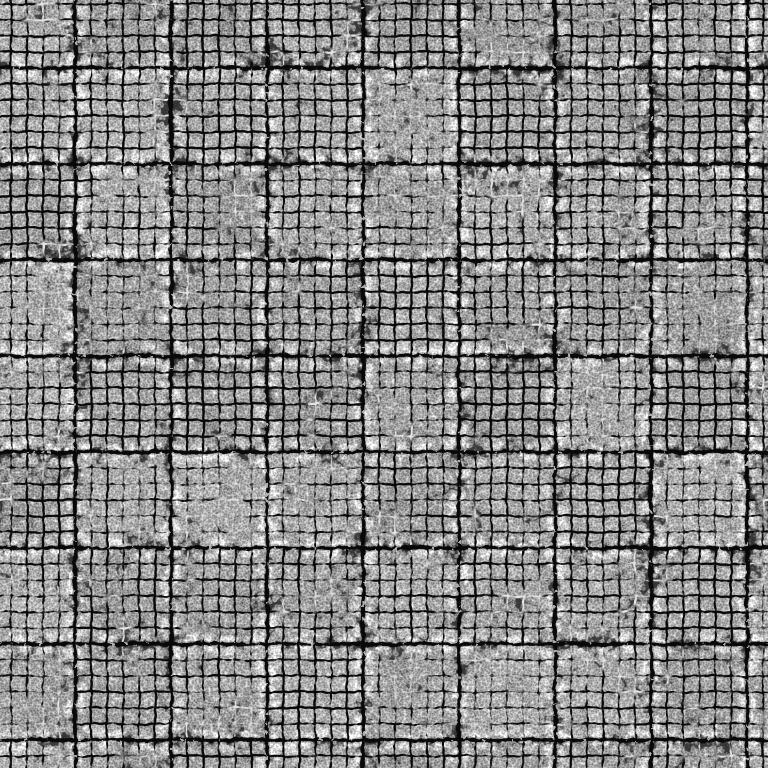
Reproduce this texture map procedurally as a Shadertoy shader.

```glsl
#define TILES 8.0
#define CELLS 6.0
#define OFFSET vec2(0.783, 0.292)
#define JOINT_HALF 0.019
#define GROOVE_HALF 0.0105
#define WOBBLE 0.006
#define STONE 0.665
#define GRAIN 0.125
#define INK 0.035
#define CHALK 0.9

vec2 hash2(vec2 p) {
    vec3 q = fract(vec3(p.xyx) * vec3(0.1031, 0.1030, 0.0973));
    q += dot(q, q.yzx + 33.33);
    return fract((q.xx + q.yz) * q.zy);
}

// Distance to the nearest scattered point, centred on zero, wrapping at 1
float cellular(vec2 uv, float freq) {
    vec2 q = uv * freq, cell = floor(q);
    float nearest = 4.0;
    for (int y = -1; y <= 1; y++) {
        for (int x = -1; x <= 1; x++) {
            vec2 id = cell + vec2(x, y);
            vec2 d = id + hash2(mod(id, freq) + freq * 1.7) - q;
            nearest = min(nearest, dot(d, d));
        }
    }
    return (sqrt(nearest) - 0.45) / 0.2;
}

// Layered sines that bend the joints slightly
vec2 wobble(vec2 uv) {
    vec2 a = 6.28318 * uv.yx;
    return sin(a * 11.0 + 5.0 * sin(a.yx)) + 0.6 * sin(a * 37.0 + 2.0)
         + 0.4 * sin(a * 83.0 + 3.0 * sin(a.yx * 5.0));
}

float stroke(float dist, float halfWidth, float aa) {
    return 1.0 - smoothstep(halfWidth - aa, halfWidth + aa, dist);
}

void mainImage(out vec4 fragColor, in vec2 fragCoord) {
    vec2 uv = fragCoord / iResolution.y;
    float aa = 0.7 * TILES / iResolution.y;

    // Tile layout
    vec2 p = uv * TILES - OFFSET + WOBBLE * wobble(uv);
    vec2 tile = mod(floor(p), TILES);
    vec2 f = fract(p);
    vec2 border = min(f, 1.0 - f);
    float edge = min(border.x, border.y);
    vec2 tileRandom = hash2(tile + 19.0);

    // Noise layers from broad stains to fine grain
    float broad = cellular(uv, 13.0);
    float patches = cellular(uv, 37.0);
    float flakes = cellular(uv, 96.0);
    float specks = cellular(uv, 190.0);
    float grain = 0.6 * cellular(uv, 330.0) + 0.5 * specks;
    float grime = 0.45 * broad + 0.5 * patches + 0.5 * flakes + 0.4 * specks;

    // Stone face with chalky rims
    float tone = STONE + 0.07 * (tileRandom.x - 0.5) - 0.035 * grime + GRAIN * grain;
    float rim = smoothstep(0.02, 0.04, edge) * (1.0 - smoothstep(0.05, 0.15, edge));
    tone += 0.2 * rim * smoothstep(-0.2, 1.3, -patches - 0.5 * flakes);

    // Dark stains gathering along the joints
    float nearJoint = exp(-edge * 17.0) * (0.9 + 0.7 * tileRandom.y);
    float stain = smoothstep(1.1, 2.5, grime + 1.5 * nearJoint);
    tone = mix(tone, 0.12, 0.8 * stain);

    // Grooves with uneven depth, partly filled with chalk
    vec2 lineId = floor(f * CELLS + 0.5);
    vec2 lineDist = abs(f * CELLS - lineId) / CELLS;
    vec2 lineRandom = vec2(hash2(tile * 9.0 + lineId.x).x,
                           hash2(tile * 9.0 + lineId.y + 50.0).y);
    vec2 depth = 0.3 + 0.65 * tileRandom.y + 0.45 * lineRandom
               + 0.2 * flakes + 0.12 * specks - 0.12 * broad;
    depth = clamp(depth, 0.0, 1.25);
    vec2 groove = vec2(stroke(lineDist.x, GROOVE_HALF * depth.x, aa),
                       stroke(lineDist.y, GROOVE_HALF * depth.y, aa));
    groove *= min(depth * 1.15, 1.0) * step(0.5, lineId) * step(lineId, vec2(CELLS - 0.5));
    float filled = smoothstep(1.0, 1.9, 0.8 * broad + 0.4 * patches
                 + 1.5 * (1.0 - tileRandom.y) - 0.4 * lineRandom.x);
    float grooveTone = mix(INK, CHALK, filled);
    tone = mix(tone, grooveTone, max(groove.x, groove.y));

    // Deeper pits where grooves cross
    float inside = smoothstep(0.06, 0.09, edge);
    float pit = stroke(length(lineDist), GROOVE_HALF * 1.7, aa) * inside;
    tone = mix(tone, grooveTone, 0.7 * pit);

    // Wide joints with ragged sides and a few pale chips
    float jointHalf = JOINT_HALF * (1.0 + 0.16 * flakes + 0.1 * specks + 0.12 * broad);
    float joint = stroke(edge, jointHalf, aa);
    float chips = smoothstep(1.2, 2.0, 0.7 * specks - 0.7 * flakes);
    tone = mix(tone, mix(INK, CHALK, 0.75 * chips), joint);

    fragColor = vec4(vec3(clamp(tone, 0.0, 1.0)), 1.0);
}
```
